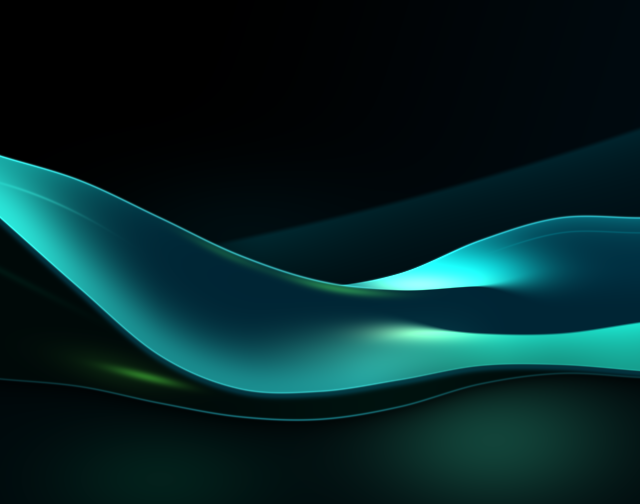
Write a WebGL 2 fragment shader that draws this background.

```glsl
#version 300 es
precision highp float;
// Glossy teal ribbons flowing over a dark backdrop with a faint slanted ray.
// Smooth splines give the ribbon borders; signed distances to them mask the
// layers, and soft elliptical glows shade each layer from back to front.

#define RIM_WIDTH 0.0022
#define RAY_FADE 0.11
#define EDGE_GLOW 0.075
#define NAVY vec3(0.0, 0.145, 0.205)
#define TEAL vec3(0.10, 0.40, 0.35)
#define CYAN vec3(0.06, 0.72, 0.66)
#define PALE vec3(0.48, 0.40, 0.22)
#define MOSS vec3(0.14, 0.36, 0.10)
#define RIM vec3(0.22, 0.62, 0.62)

uniform vec2 u_resolution;
out vec4 outColor;

// Border heights at nine even steps across the canvas.
const float FRONT_TOP[9] = float[9](.691, .642, .568, .493, .442, .424, .432, .429, .429);
const float CREST[9] = float[9](.419, .419, .419, .419, .429, .457, .523, .568, .568);
const float FOLD[9] = float[9](.353, .353, .353, .353, .353, .353, .338, .338, .360);
const float FRONT_BASE[9] = float[9](.568, .427, .294, .228, .223, .246, .274, .276, .264);
const float LOWER_RIM[9] = float[9](.248, .233, .200, .173, .168, .193, .238, .259, .251);

// Signed distance above a Catmull-Rom border, in canvas heights.
float above(float k[9], vec2 p) {
  float s = clamp(p.x, 0.0, 1.0) * 8.0;
  int i = min(int(s), 7);
  float t = s - float(i);
  float b = k[i], c = k[i + 1];
  float a = i > 0 ? k[max(i - 1, 0)] : 2.0 * b - c;
  float d = i < 7 ? k[min(i + 2, 8)] : 2.0 * c - b;
  float m = 0.5 * (c - a);
  float q = a - 2.5 * b + 2.0 * c - 0.5 * d;
  float r = 0.5 * (d - a) + 1.5 * (b - c);
  float height = b + t * (m + t * (q + t * r));
  float slope = 8.0 * (m + t * (2.0 * q + 3.0 * r * t)) * u_resolution.y / u_resolution.x;
  return (p.y - height) / sqrt(1.0 + slope * slope);
}

float glow(vec2 p, vec2 center, vec2 radius) {
  vec2 d = (p - center) / radius;
  return exp(-dot(d, d));
}

float bell(float x, float width) {
  return exp(-x * x / (width * width));
}

float cover(float d, float softness) {
  return smoothstep(-softness, softness, d);
}

vec3 backdrop(vec2 p) {
  vec3 col = vec3(0.0, 0.038, 0.06) * smoothstep(0.2, 1.1, p.x + 0.25 * (0.7 - p.y));
  col += vec3(0.0, 0.045, 0.055) * glow(p, vec2(0.36, 0.53), vec2(0.22, 0.13));
  float t = p.x - 0.375;
  float ray = p.y - (0.525 + 0.27 * t + 0.13 * t * t);
  float lit = cover(-ray, 0.007) * exp(min(ray, 0.0) / RAY_FADE);
  return col + vec3(0.0, 0.105, 0.12) * lit * smoothstep(0.25, 0.42, p.x);
}

// Far sheet, brightest where it dips behind the front ribbon.
vec3 farSheet(vec2 p, float crest) {
  vec3 col = NAVY + vec3(0.0, 0.03, 0.04);
  col += vec3(0.02, 0.23, 0.22) * exp(min(crest, 0.0) / 0.03);
  col += CYAN * glow(p, vec2(0.74, 0.452), vec2(0.105, 0.058));
  col += vec3(0.12, 0.42, 0.36) * glow(p, vec2(0.63, 0.45), vec2(0.08, 0.05));
  col += PALE * glow(p, vec2(0.66, 0.434), vec2(0.09, 0.022));
  float streak = bell(crest + 0.03, 0.002) * smoothstep(0.75, 0.85, p.x);
  return col + vec3(0.0, 0.09, 0.09) * streak;
}

vec3 frontRibbon(vec2 p, float top, float base) {
  float right = smoothstep(0.55, 0.8, p.x);
  vec3 col = NAVY + TEAL * bell(base, EDGE_GLOW) * (1.0 - right);
  col += vec3(0.07, 0.36, 0.30) * bell(p.x, 0.13);
  col += vec3(0.0, 0.12, 0.11) * exp(top / 0.025) * bell(p.x - 0.1, 0.14);
  // Folded band, soft on the left and crisp on the right.
  float fold = above(FOLD, p);
  float band = cover(-fold, mix(0.06, 0.003, smoothstep(0.48, 0.72, p.x)));
  float sheen = 0.45 + 0.55 * exp(min(fold, 0.0) / 0.07) + 0.15 * smoothstep(0.85, 1.0, p.x);
  col = mix(col, CYAN * sheen + vec3(0.04, 0.08, 0.06), band * right);
  col += vec3(0.12, 0.26, 0.19) * band * glow(p, vec2(0.6, 0.31), vec2(0.15, 0.07));
  col += (PALE + vec3(0.0, 0.12, 0.1)) * band * glow(p, vec2(0.66, 0.345), vec2(0.09, 0.022));
  // Green reflections beneath the upper rim.
  col += MOSS * bell(top + 0.008, 0.009) * (bell(p.x - 0.53, 0.08) + 0.45 * bell(p.x - 0.35, 0.06));
  float streak = bell(p.y - 0.637 + 0.35 * p.x + 1.2 * p.x * p.x, 0.003);
  return col + vec3(0.05, 0.14, 0.12) * streak * bell(p.x - 0.07, 0.07);
}

vec3 underside(vec2 p, float base, float rim, float pixel) {
  vec3 gap = vec3(0.0, 0.035, 0.032) + vec3(0.0, 0.035, 0.025) * bell(p.x - 0.6, 0.2);
  float ridge = p.y - 0.2525 + 0.3 * (p.x - 0.228);
  gap += MOSS * bell(ridge, 0.009) * bell(p.x - 0.23, 0.055);
  gap += MOSS * 0.25 * bell(ridge, 0.035) * bell(p.x - 0.18, 0.09);
  gap += vec3(0.0, 0.05, 0.035) * bell(p.y - 0.464 + 0.65 * p.x, 0.008) * bell(p.x, 0.12);
  gap += vec3(0.01, 0.15, 0.20) * bell(base + 0.005, 0.007);
  vec3 ground = vec3(0.0, 0.035, 0.045);
  ground += vec3(0.07, 0.23, 0.18) * glow(p, vec2(0.77, 0.13), vec2(0.19, 0.14));
  ground += vec3(0.01, 0.09, 0.06) * glow(p, vec2(0.25, 0.05), vec2(0.17, 0.11));
  ground *= 1.0 - 0.75 * exp(min(rim, 0.0) / 0.025);
  return mix(ground, gap, cover(rim, pixel));
}

void main() {
  vec2 p = gl_FragCoord.xy / u_resolution;
  float pixel = 1.0 / u_resolution.y;
  float width = max(RIM_WIDTH, 0.8 * pixel);
  float top = above(FRONT_TOP, p), crest = above(CREST, p);
  float base = above(FRONT_BASE, p), rim = above(LOWER_RIM, p);
  vec3 col = mix(backdrop(p), farSheet(p, crest), cover(-crest, pixel) * step(0.45, p.x));
  col += RIM * 0.65 * bell(crest, width) * smoothstep(0.54, 0.62, p.x);
  float softness = mix(pixel, 0.045, smoothstep(0.74, 0.88, p.x));
  col = mix(col, frontRibbon(p, min(top, 0.0), base), cover(-top, softness));
  col += RIM * 0.8 * bell(top, width) * (1.0 - smoothstep(0.5, 0.62, p.x));
  col = mix(underside(p, base, rim, pixel), col, cover(base, pixel));
  col += RIM * 0.4 * bell(base, width) * (1.0 - 0.6 * smoothstep(0.5, 0.8, p.x));
  col += vec3(0.08, 0.38, 0.42) * bell(rim, width) * (0.35 + 0.65 * bell(p.x - 0.45, 0.25));
  outColor = vec4(clamp(col, 0.0, 1.0), 1.0);
}
```
